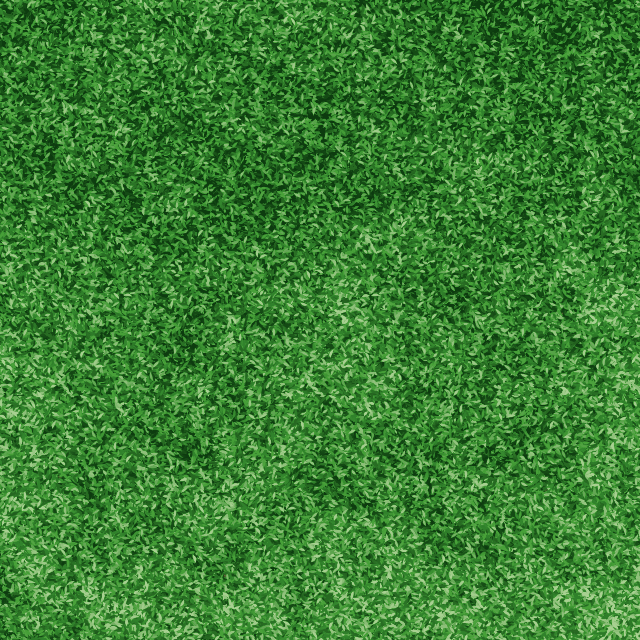
Write a Shadertoy shader that draws this texture.

```glsl
// A mown lawn seen from above: short curved blades scattered over jittered
// grids and painted in layers as a single tone, with broad and tuft-sized
// noise on top. A ramp of greens then turns the tone into colour.

float hash(vec2 p) {
    return fract(sin(dot(p, vec2(127.1, 311.7))) * 43758.5453);
}

float noise(vec2 p) {
    vec2 cell = floor(p), f = fract(p);
    f = f * f * (3.0 - 2.0 * f);
    float low = mix(hash(cell), hash(cell + vec2(1, 0)), f.x);
    float high = mix(hash(cell + vec2(0, 1)), hash(cell + vec2(1, 1)), f.x);
    return mix(low, high, f.y);
}

// Tone 0 is deep shade, tone 1 is a sunlit blade.
vec3 grassRamp(float tone) {
    vec3 color = vec3(0.05, 0.23, 0.06);
    color = mix(color, vec3(0.08, 0.29, 0.08), smoothstep(-0.10, 0.05, tone));
    color = mix(color, vec3(0.15, 0.41, 0.13), smoothstep(0.05, 0.20, tone));
    color = mix(color, vec3(0.19, 0.51, 0.17), smoothstep(0.20, 0.41, tone));
    color = mix(color, vec3(0.28, 0.63, 0.22), smoothstep(0.41, 0.63, tone));
    color = mix(color, vec3(0.39, 0.65, 0.33), smoothstep(0.63, 0.80, tone));
    color = mix(color, vec3(0.55, 0.75, 0.47), smoothstep(0.80, 0.95, tone));
    return mix(color, vec3(0.66, 0.82, 0.57), smoothstep(0.95, 1.20, tone));
}

// Coverage of one tapered, bent blade; d is the offset from its centre.
float blade(vec2 d, float angle, float halfLength, float bend, float soft) {
    float c = cos(angle), s = sin(angle);
    float along = c * d.x + s * d.y;
    float across = c * d.y - s * d.x + bend * along * along;
    float taper = 1.0 - along * along / (halfLength * halfLength);
    return smoothstep(soft, -soft, abs(across) - 0.0021 * taper);
}

void mainImage(out vec4 fragColor, in vec2 fragCoord) {
    vec2 uv = fragCoord / iResolution.y;
    float soft = max(0.0011, 0.6 / iResolution.y);
    float grid = 90.0;
    float lean = 1.6 * (noise(uv * 17.0 + 40.0) - 0.5);
    float tone = 0.08;
    float straw = 0.0;

    // Blades, from the shaded bottom layer to the lit top layer
    for (int layer = 0; layer < 8; layer++) {
        float depth = float(layer) / 7.0;
        vec2 p = uv * grid + float(layer) * vec2(17.37, 9.71);
        for (int y = -1; y <= 1; y++) {
            for (int x = -1; x <= 1; x++) {
                vec2 cell = floor(p) + vec2(x, y);
                vec2 seed = cell + float(layer) * 131.0;
                vec2 jitter = vec2(hash(seed), hash(seed + 37.2));
                float pick = hash(seed + 71.9);
                float turn = hash(seed + 113.4) - 0.5;
                float halfLength = mix(0.0045, 0.008, fract(pick * 17.0));
                float bend = 70.0 * (fract(pick * 53.0) - 0.5);
                vec2 d = (p - cell - jitter) / grid;
                float cover = blade(d, 2.7 * turn + lean, halfLength, bend, soft);
                tone = mix(tone, pick + 0.25 * depth - 0.19, cover);
                straw = mix(straw, step(0.994, fract(pick * 91.0)), cover);
            }
        }
    }

    // Tufts, broad patches and a paler lower edge
    tone = 0.5 + 1.15 * (tone - 0.5);
    tone += 0.25 * (noise(uv * 28.0) - 0.5);
    tone += 0.22 * (noise(uv * 4.0 + 9.0) - 0.5);
    tone += 0.22 * (0.5 - uv.y);

    vec3 color = grassRamp(tone);
    color = mix(color, vec3(0.62, 0.55, 0.33), 0.55 * straw);
    fragColor = vec4(color, 1.0);
}
```
